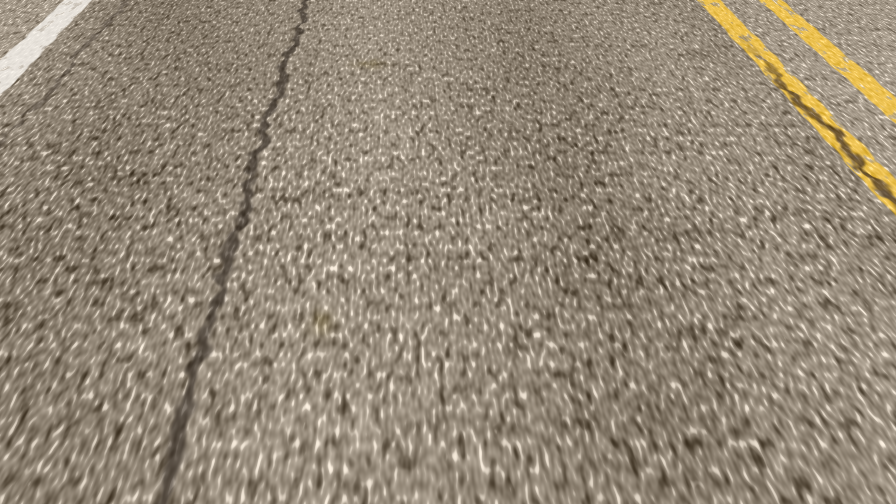
Give the GLSL for this texture, as a WebGL 2 fragment shader.

```glsl
#version 300 es
precision highp float;
// Worn asphalt seen from a moving car: grain, cracks and painted lane lines.
// Everything lies on a ground plane whose lanes meet at one vanishing point;
// stretched gradient noise supplies the stones, wear and crack wander.
uniform vec2 u_resolution;
out vec4 outColor;

vec2 gradient(vec2 cell) {
    vec3 q = fract(cell.xyx * vec3(0.1031, 0.1030, 0.0973));
    q += dot(q, q.yzx + 33.33);
    float angle = 6.2832 * fract((q.x + q.y) * q.z);
    return vec2(cos(angle), sin(angle));
}

float noise(vec2 p) {
    vec2 i = floor(p), f = fract(p);
    vec2 s = f * f * f * (f * (f * 6.0 - 15.0) + 10.0);
    vec2 e = vec2(0.0, 1.0);
    float low = mix(dot(gradient(i), f), dot(gradient(i + e.yx), f - e.yx), s.x);
    float high = mix(dot(gradient(i + e), f - e), dot(gradient(i + 1.0), f - 1.0), s.x);
    return mix(low, high, s.y);
}

// Smooth strip between two lane positions
float strip(float u, float left, float right, float blur) {
    return smoothstep(left - blur, left + blur, u)
         * (1.0 - smoothstep(right - blur, right + blur, u));
}

float bump(float x, float width) {
    return exp(-x * x / (width * width));
}

// Jagged fissure that runs along a lane position
float crack(vec2 ground, float lane, float width, float seed) {
    float along = ground.y;
    float wander = 0.020 * noise(vec2(along * 13.0, seed))
                 + 0.017 * noise(vec2(along * 42.0, seed + 7.3));
    float halfWidth = width * (1.0 + 1.3 * noise(vec2(along * 30.0, seed + 3.7)));
    float ragged = 0.010 * noise(ground * vec2(70.0, 60.0));
    float d = abs(ground.x - lane - wander) + ragged;
    return 1.0 - smoothstep(halfWidth * 0.3, halfWidth * 1.5 + 0.002, d);
}

void main() {
    vec2 p = gl_FragCoord.xy / u_resolution.y;

    // Ground coordinates: x is the lane position, y grows with distance
    float depth = 1.64 - p.y;
    vec2 ground = vec2((p.x - 0.80) / depth, 1.0 / depth);
    float u = ground.x;
    float blur = 1.0 / (u_resolution.y * depth) + 0.0015;

    // Stones, streaked toward the viewer
    float fine = noise(ground * vec2(155.0, 92.0));
    float medium = noise(ground * vec2(88.0, 62.0) + 31.7);
    float coarse = noise(ground * vec2(34.0, 28.0) + 11.3);
    float patches = noise(p * vec2(5.0, 6.0) + 4.6);
    float grain = 0.22 * fine + 0.16 * medium + 0.07 * coarse;
    grain += 0.17 * smoothstep(0.18, 0.55, fine + 0.3 * medium);
    grain -= 0.10 * smoothstep(0.15, 0.50, -medium - 0.4 * coarse);
    grain *= mix(1.05, 0.75, smoothstep(0.5, 1.0, p.y));

    // Wheel tracks and paler shoulders
    float tone = 0.005 + 0.04 * patches;
    tone -= 0.055 * bump(u + 0.62, 0.25) + 0.050 * bump(u - 0.35, 0.17);
    tone += 0.030 * bump(u + 0.10, 0.17) + 0.020 * bump(u - 0.68, 0.15);
    tone += 0.06 * (1.0 - smoothstep(-1.06, -0.98, u)) + 0.06 * smoothstep(0.93, 1.0, u);
    vec3 color = vec3(0.582, 0.537, 0.475) + tone + grain;

    // Dark stains: centre and radii
    vec4 stains[8] = vec4[8](
        vec4(0.736, 0.873, 0.030, 0.008), vec4(0.637, 0.356, 0.026, 0.025),
        vec4(1.366, 0.537, 0.060, 0.009), vec4(1.020, 0.310, 0.035, 0.020),
        vec4(0.602, 0.109, 0.030, 0.022), vec4(1.390, 0.891, 0.050, 0.007),
        vec4(1.570, 0.576, 0.085, 0.009), vec4(0.620, 0.611, 0.095, 0.006));
    vec2 smear = 0.008 * vec2(coarse, medium);
    for (int i = 0; i < 8; i++) {
        vec2 q = (p - stains[i].xy + smear) / stains[i].zw;
        float amount = exp(-dot(q, q)) * (0.65 + 0.9 * coarse);
        vec3 tint = i < 2 ? vec3(0.14, 0.15, 0.21) : vec3(0.13);
        color -= tint * amount;
    }

    // Pale curved scuffs
    for (int i = 0; i < 3; i++) {
        vec2 q = p - vec2(0.36 + 0.19 * float(i), 0.69);
        if (i == 2) q = p - vec2(0.06, 0.725);
        float ring = bump(length(q * vec2(1.0, 1.4)) - 0.038 + 0.02 * coarse, 0.006);
        color += 0.10 * ring * smoothstep(-0.15, 0.3, noise(p * 22.0));
    }

    // Long crack with a pale lip, and its fainter neighbour
    float lip = crack(ground + vec2(-0.015, 0.0), -0.298, 0.007, 2.4);
    float fissure = crack(ground, -0.298, 0.009, 2.4);
    float side = crack(ground, -0.858, 0.007, 8.6);
    color += 0.045 * lip;
    color = mix(color, vec3(0.27, 0.235, 0.20) + 0.3 * grain, 0.78 * fissure);
    color = mix(color, vec3(0.34, 0.30, 0.26) + 0.4 * grain, 0.55 * side);

    // White edge line and double yellow centre line, chipped by wear
    float edge = u + 0.008 * coarse;
    float white = strip(edge, -1.052, -0.963, blur);
    float yellow = max(strip(edge, 0.913, 0.982, blur), strip(edge, 1.104, 1.172, blur));
    float chips = smoothstep(0.22, 0.48, coarse + 0.5 * medium);
    color = mix(color, vec3(0.91, 0.89, 0.86) + 0.25 * grain, white * (1.0 - 0.4 * chips));
    color = mix(color, vec3(0.93, 0.765, 0.33) + grain * vec3(0.4, 0.45, 0.7),
                yellow * (1.0 - 0.75 * chips));
    float split = crack(ground, 0.937, 0.010, 5.2) * (1.0 - smoothstep(0.80, 0.96, p.y));
    color = mix(color, vec3(0.32, 0.25, 0.18) + 0.4 * grain, 0.8 * split);

    outColor = vec4(clamp(color, 0.0, 1.0), 1.0);
}
```
